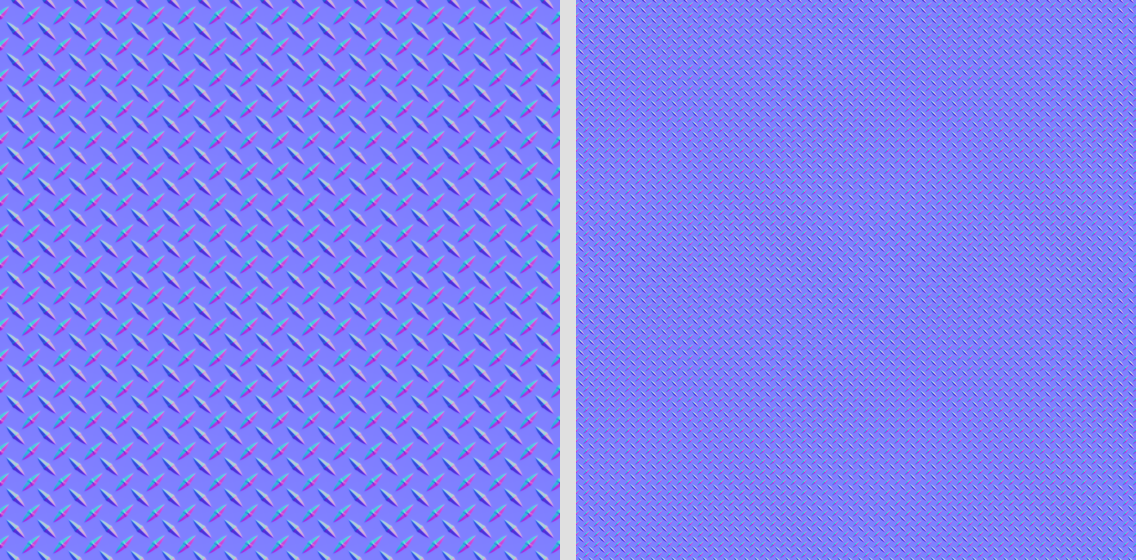
Left: one tile. Right: repeated 3 by 3.
Reproduce this texture map procedurally as a Shadertoy shader.

```glsl
// Tangent-space normal map of diamond tread plate: crossed pointed lugs with a central knob.
#define REPEATS 18.0      // lug pairs across and down
#define HALF_LENGTH 0.39  // lug size, in cells
#define HALF_WIDTH 0.080
#define KNOB_RADIUS 0.100
#define RIDGE_ROUND 0.020 // softness of the crest
#define FOOT_ROUND 0.014  // softness where a lug meets the plate
#define SLOPE 1.25        // steepness of the flanks
#define SAMPLES 4         // antialiasing grid per axis

const float DIAGONAL = 0.70711;

// Offset from the nearest lattice point.
vec2 nearestOffset(vec2 p, vec2 center) {
    return fract(p - center + 0.5) - 0.5;
}

// Depth inside a lug: positive within; q.x runs along it, q.y across.
float lugDepth(vec2 q) {
    float radius = (HALF_LENGTH * HALF_LENGTH + HALF_WIDTH * HALF_WIDTH) / (2.0 * HALF_WIDTH);
    float across = sqrt(q.y * q.y + RIDGE_ROUND * RIDGE_ROUND) - RIDGE_ROUND;
    float lens = radius - length(vec2(q.x, across + radius - HALF_WIDTH));
    float knob = KNOB_RADIUS + RIDGE_ROUND - length(vec3(q, RIDGE_ROUND));
    float gap = lens - knob;
    return 0.5 * (lens + knob + sqrt(gap * gap + 0.0001));
}

// Plate height in cell units, with rounded feet.
float plateHeight(vec2 p) {
    vec2 a = nearestOffset(p, vec2(0.0, 0.5));
    vec2 b = nearestOffset(p, vec2(0.5, 0.0));
    float rising = lugDepth(vec2(a.x + a.y, a.y - a.x) * DIAGONAL);
    float falling = lugDepth(vec2(b.x - b.y, b.x + b.y) * DIAGONAL);
    float depth = max(rising, falling);
    return 0.5 * SLOPE * (depth + sqrt(depth * depth + FOOT_ROUND * FOOT_ROUND));
}

// Surface normal from central differences.
vec3 plateNormal(vec2 p) {
    vec2 e = vec2(0.004, 0.0);
    vec2 gradient = vec2(plateHeight(p + e.xy) - plateHeight(p - e.xy),
                         plateHeight(p + e.yx) - plateHeight(p - e.yx)) / (2.0 * e.x);
    return normalize(vec3(-gradient, 1.0));
}

void mainImage(out vec4 fragColor, in vec2 fragCoord) {
    // Average the normals over each pixel.
    vec3 normal = vec3(0.0);
    for (int j = 0; j < SAMPLES; j++) {
        for (int i = 0; i < SAMPLES; i++) {
            vec2 jitter = (vec2(i, j) + 0.5) / float(SAMPLES) - 0.5;
            vec2 uv = (fragCoord + jitter) / iResolution.xy;
            normal += plateNormal(uv * REPEATS);
        }
    }
    normal /= float(SAMPLES * SAMPLES);

    // Pack from -1..1 into colour.
    fragColor = vec4(normal * 0.5 + 0.5, 1.0);
}
```
